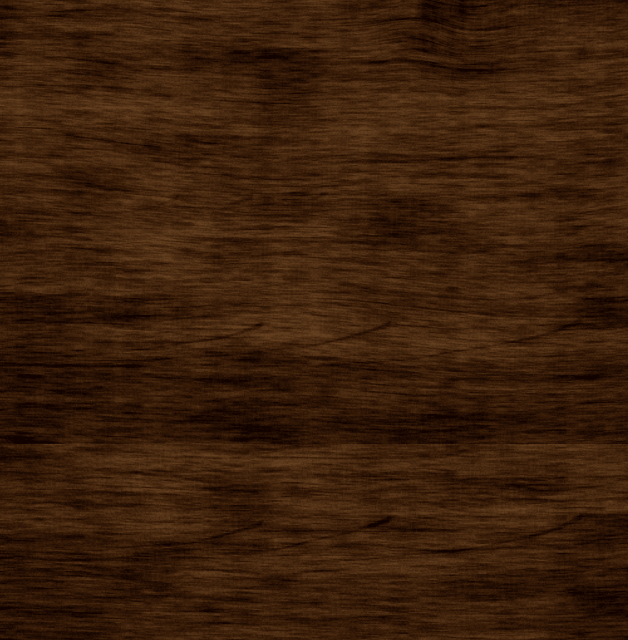
Give the GLSL for this texture, as a WebGL 1 fragment shader.

```glsl
precision highp float;
// Dark stained wood boards with fine horizontal grain, worn patches and a knot.
// Stretched value noise makes the grain; curved strokes add the growth arcs.
// All layers sum to one tone, which is mapped onto a three stop brown ramp.

uniform vec2 u_resolution;

const vec3 DARK_BROWN = vec3(0.100, 0.030, 0.004);
const vec3 MID_BROWN = vec3(0.215, 0.107, 0.028);
const vec3 LIGHT_BROWN = vec3(0.330, 0.200, 0.090);

const float BASE_TONE = 0.80;
const float BOARD_HEIGHT = 0.307;
const float SEAM_SOFTNESS = 0.0012;
const float BAND_STRENGTH = 0.27;
const float FIBRE_STRENGTH = 0.42;
const float PORE_STRENGTH = 0.46;
const float DASH_STRENGTH = 0.24;
const float SPECK_STRENGTH = 0.30;
const float CRACK_STRENGTH = 0.32;
const float PATCH_STRENGTH = 0.36;
const float ARC_STRENGTH = 0.42;
const float EDGE_STRENGTH = 0.27;
const vec2 KNOT_CENTRE = vec2(0.69, 0.965);
const vec2 BUTT_JOINT = vec2(0.55, 0.64);

float hash(vec2 p) {
  return fract(sin(dot(p, vec2(127.1, 311.7))) * 43758.5453);
}

float noise(vec2 p) {
  vec2 i = floor(p);
  vec2 f = fract(p);
  f = f * f * (3.0 - 2.0 * f);
  return mix(mix(hash(i), hash(i + vec2(1.0, 0.0)), f.x),
             mix(hash(i + vec2(0.0, 1.0)), hash(i + 1.0), f.x), f.y);
}

float fbm(vec2 p) {
  float sum = 0.0;
  float gain = 0.5;
  for (int i = 0; i < 5; i++) {
    sum += gain * noise(p);
    p = p * 2.03 + 17.3;
    gain *= 0.5;
  }
  return sum;
}

// Growth line that rises to the right and ends in a small dark hook.
float growthArc(vec2 p, vec2 tip, float reach, float drop) {
  float d = tip.x - p.x;
  float along = max(d, 0.0);
  float curve = tip.y - drop * (1.0 - exp(-along / reach));
  float width = 0.0017 + 0.003 * exp(-along / (0.25 * reach));
  float line = 1.0 - smoothstep(0.3 * width, 1.6 * width, abs(p.y - curve));
  float shadow = 0.3 * exp(-abs(p.y - curve) / 0.006);
  float fade = smoothstep(-0.004, 0.004, d) * exp(-along / (2.6 * reach));
  vec2 q = (p - tip) / vec2(0.012, 0.006);
  return (line + shadow) * fade + 0.4 * exp(-dot(q, q));
}

// Thin broken dark lines along the contours of stretched noise.
float cracks(vec2 g, vec2 scale) {
  float ridge = 1.0 - abs(2.0 * noise(g * scale) - 1.0);
  float broken = smoothstep(0.35, 0.70, noise(g * scale * vec2(2.5, 1.3) + 31.0));
  return smoothstep(0.80, 0.98, ridge) * broken;
}

float grain(vec2 g) {
  float tone = BAND_STRENGTH * (noise(g * vec2(1.6, 26.0)) - 0.5);
  tone += BAND_STRENGTH * (noise(g * vec2(4.5, 78.0) + 5.0) - 0.5);
  tone += FIBRE_STRENGTH * (noise(g * vec2(16.0, 215.0) + 9.0) - 0.5);
  tone += PORE_STRENGTH * (noise(g * vec2(65.0, 440.0) + 13.0) - 0.5);
  tone -= DASH_STRENGTH * smoothstep(0.62, 0.85, noise(g * vec2(24.0, 270.0) + 21.0));
  return tone - CRACK_STRENGTH * max(cracks(g, vec2(2.2, 34.0)),
                                     0.8 * cracks(g + 3.0, vec2(5.0, 76.0)));
}

void main() {
  vec2 p = gl_FragCoord.xy / u_resolution.y;
  float right = u_resolution.x / u_resolution.y;
  float upper = step(BOARD_HEIGHT, p.y);
  float localY = p.y - upper * BOARD_HEIGHT;

  // Grain coordinates bend slowly, and more strongly around the knot.
  vec2 toKnot = (p - KNOT_CENTRE) / vec2(0.075, 0.085);
  float knot = exp(-dot(toKnot, toKnot));
  float bend = 0.040 * noise(p * vec2(2.4, 4.0)) + 0.004 * noise(p * vec2(9.0, 22.0));
  vec2 g = vec2(p.x, p.y + bend + 0.025 * knot * toKnot.x + upper * 3.7);
  float tone = BASE_TONE + grain(g);

  // Each board runs from a dark foot to a lighter head.
  float lowShade = mix(-0.20, 0.06, smoothstep(0.0, 0.24, p.y));
  float highShade = mix(-0.25, 0.06, smoothstep(0.0, 0.22, p.y - BOARD_HEIGHT));
  float seamSide = smoothstep(-SEAM_SOFTNESS, SEAM_SOFTNESS, p.y - BOARD_HEIGHT);
  tone += mix(lowShade, highShade, seamSide);
  float seam = 1.0 - smoothstep(0.0, 2.0 * SEAM_SOFTNESS, abs(p.y - BOARD_HEIGHT));
  tone -= 0.3 * seam * smoothstep(0.2, 0.7, p.x);

  // Short butt joint between two planks of the upper board.
  float plank = 1.0 - smoothstep(0.045, 0.055, abs(p.y - BUTT_JOINT.y));
  float joint = 1.0 - smoothstep(0.0, 0.002, abs(p.x - BUTT_JOINT.x));
  float leftPlank = 1.0 - smoothstep(-0.001, 0.001, p.x - BUTT_JOINT.x);
  tone += plank * (0.08 * leftPlank - 0.10 * joint);

  // Growth arcs repeat on the two lower boards, with small ones higher up.
  float arcs = 0.0;
  vec2 wobbly = vec2(p.x, localY + 0.008 * (noise(p * vec2(14.0, 9.0)) - 0.5));
  for (int i = 0; i < 3; i++) {
    float n = float(i);
    vec2 tip = vec2(0.41 + 0.15 * n + 0.05 * n * n, 0.185 + 0.003 * n);
    arcs += growthArc(wobbly, tip, 0.12 + 0.04 * n, 0.05 + 0.015 * n);
    vec2 smallTip = vec2(0.28 + 0.115 * n, 0.69 - BOARD_HEIGHT + 0.005 * n);
    arcs += 0.6 * upper * growthArc(wobbly, smallTip, 0.04, 0.022);
  }
  tone -= ARC_STRENGTH * arcs * (0.6 + 0.6 * noise(p * vec2(60.0, 150.0)));

  // Worn patches and the knot carry a faint, fine weave.
  float weave = 0.6 + 0.4 * noise(p * vec2(260.0, 60.0)) + 0.4 * noise(p * vec2(50.0, 300.0));
  float worn = smoothstep(0.48, 0.76, fbm(p * vec2(5.0, 12.0) + 4.0));
  float knotStain = knot * smoothstep(0.25, 0.65, fbm(p * vec2(22.0, 16.0)));
  vec2 toFoot = (p - vec2(0.70, 0.335)) / vec2(0.13, 0.040);
  float footStain = 0.8 * seamSide * exp(-dot(toFoot, toFoot));
  footStain *= smoothstep(0.25, 0.65, fbm(p * vec2(14.0, 30.0) + 8.0));
  tone -= PATCH_STRENGTH * weave * (worn + knotStain + footStain);

  // Darkened sides, heaviest low on the left.
  float ragged = 0.12 * (fbm(p * vec2(7.0, 14.0) + 40.0) - 0.5);
  float leftEdge = 1.0 - smoothstep(0.0, 0.24, p.x + ragged);
  float rightEdge = 1.0 - smoothstep(0.0, 0.16, right - p.x + ragged);
  float low = 1.0 - smoothstep(0.45, 0.75, p.y);
  tone -= EDGE_STRENGTH * (leftEdge * (0.4 + 0.8 * low) + 0.6 * rightEdge);

  tone += SPECK_STRENGTH * (noise(p * 510.0) - 0.5);
  tone = clamp(tone, -0.15, 1.25);
  vec3 color = tone < 0.5 ? mix(DARK_BROWN, MID_BROWN, 2.0 * tone)
                          : mix(MID_BROWN, LIGHT_BROWN, 2.0 * tone - 1.0);
  gl_FragColor = vec4(max(color, 0.0), 1.0);
}
```
